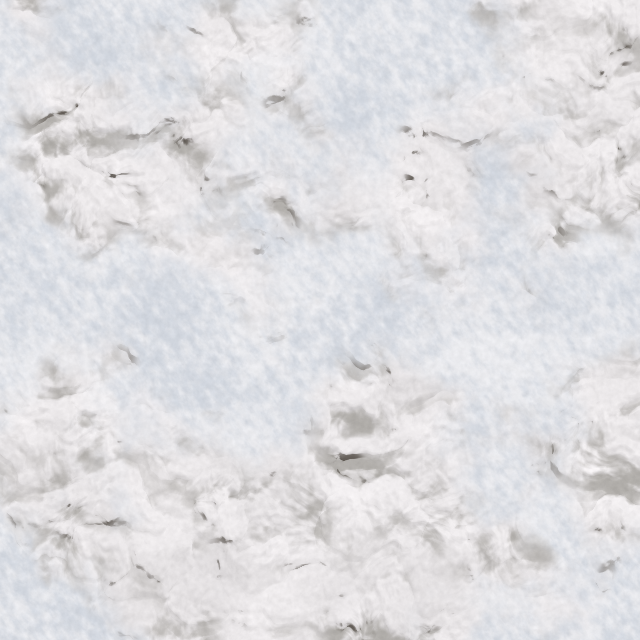
Write a three.js fragment shader that draws this texture.

```glsl
// Draws trodden snow: bluish powder broken by soft, warm grey clumps with small dark crevices.
varying vec2 vUv;

const vec3 POWDER_BLUE = vec3(0.815, 0.835, 0.868);
const vec3 POWDER_WHITE = vec3(0.920, 0.922, 0.935);
const vec3 CLUMP_WHITE = vec3(0.905, 0.893, 0.898);
const vec3 SHADOW_GREY = vec3(0.660, 0.648, 0.630);
const vec3 CREVICE_BROWN = vec3(0.340, 0.315, 0.290);
const vec2 LIGHT_DIR = vec2(0.36, 0.93);
const float CLUMP_FIELD_FREQ = 2.7;
const float BIG_LUMP = 0.15;
const float SMALL_LUMP = 0.06;
const float WARP = 0.045;
const float SOFT_REACH = 0.026;
const float TIGHT_REACH = 0.008;
const float RELIEF = 4.5;
const float GRAIN = 0.040;

vec2 hash2(vec2 p) {
  vec3 q = fract(p.xyx * vec3(0.1031, 0.1030, 0.0973));
  q += dot(q, q.yzx + 33.33);
  return fract((q.xx + q.yz) * q.zy);
}

float cornerSlope(vec2 cell, vec2 offset) {
  return dot(hash2(cell) * 2.0 - 1.0, offset);
}

float gradientNoise(vec2 p) {
  vec2 i = floor(p);
  vec2 f = fract(p);
  vec2 u = f * f * f * (f * (f * 6.0 - 15.0) + 10.0);
  vec2 e = vec2(1.0, 0.0);
  float low = mix(cornerSlope(i, f), cornerSlope(i + e, f - e), u.x);
  float high = mix(cornerSlope(i + e.yx, f - e.yx), cornerSlope(i + 1.0, f - 1.0), u.x);
  return mix(low, high, u.y);
}

float fbm(vec2 p) {
  float sum = 0.0;
  float amplitude = 1.0;
  for (int i = 0; i < 4; i++) {
    sum += amplitude * gradientNoise(p);
    p = mat2(1.6, 1.2, -1.2, 1.6) * p + 7.3;
    amplitude *= 0.5;
  }
  return sum;
}

// Height of overlapping rounded lumps, one per cell
float lumps(vec2 p, float size) {
  vec2 q = p / size;
  vec2 base = floor(q);
  float height = 0.0;
  for (int y = -1; y <= 1; y++) {
    for (int x = -1; x <= 1; x++) {
      vec2 cell = base + vec2(float(x), float(y));
      vec2 shape = hash2(cell + 17.0);
      vec2 d = q - cell - hash2(cell);
      d.y *= 1.0 + 0.6 * shape.y;
      float radius = mix(0.25, 0.78, shape.x);
      height = max(height, sqrt(max(radius * radius - dot(d, d), 0.0)));
    }
  }
  return height * size;
}

float surface(vec2 p) {
  vec2 w = p + WARP * vec2(fbm(p * 9.0), fbm(p * 9.0 + 31.0));
  float rough = 0.06 * fbm(w * 14.0) + 0.012 * fbm(w * 48.0);
  return 0.6 * lumps(w, BIG_LUMP) + 0.5 * lumps(w + 0.37, SMALL_LUMP) + rough;
}

void main() {
  vec2 p = vUv;

  // Where clumps break through the powder
  float field = fbm(p * CLUMP_FIELD_FREQ + 4.1) + 0.25 * fbm(p * 11.0 + 2.0);
  float clump = smoothstep(-0.18, 0.16, field);

  // Powder: cloudy blue patches with slanted flecks
  vec2 slanted = mat2(0.8, -0.6, 0.6, 0.8) * p;
  float flecks = fbm(slanted * vec2(62.0, 36.0));
  float cloud = 0.8 * fbm(p * 6.0 + 12.0) + 0.75 * flecks;
  vec3 powder = mix(POWDER_BLUE, POWDER_WHITE, smoothstep(-0.60, 0.50, cloud));
  vec3 color = mix(powder, CLUMP_WHITE + 0.05 * fbm(p * 7.0 + 5.0), clump);

  // Shading from the height difference towards the light
  float height = surface(p);
  float softRise = surface(p + LIGHT_DIR * SOFT_REACH) - height;
  float tightRise = surface(p + LIGHT_DIR * TIGHT_REACH) - height;
  float patches = smoothstep(-0.35, 0.25, fbm(p * 6.0 + 23.0));
  float shadow = clump * patches * smoothstep(-0.004, 0.036, softRise);
  float pits = smoothstep(0.04, 0.26, gradientNoise(p * 13.0 + 9.0));
  float crevice = clump * pits * smoothstep(0.011, 0.024, tightRise);
  color -= clump * mix(0.4, 1.0, patches) * clamp(RELIEF * tightRise, -0.035, 0.10);
  color = mix(color, SHADOW_GREY, 0.85 * shadow);
  color = mix(color, CREVICE_BROWN, 0.85 * crevice);

  // Fine grain
  color += GRAIN * fbm(p * 95.0);
  gl_FragColor = vec4(color, 1.0);
}
```
